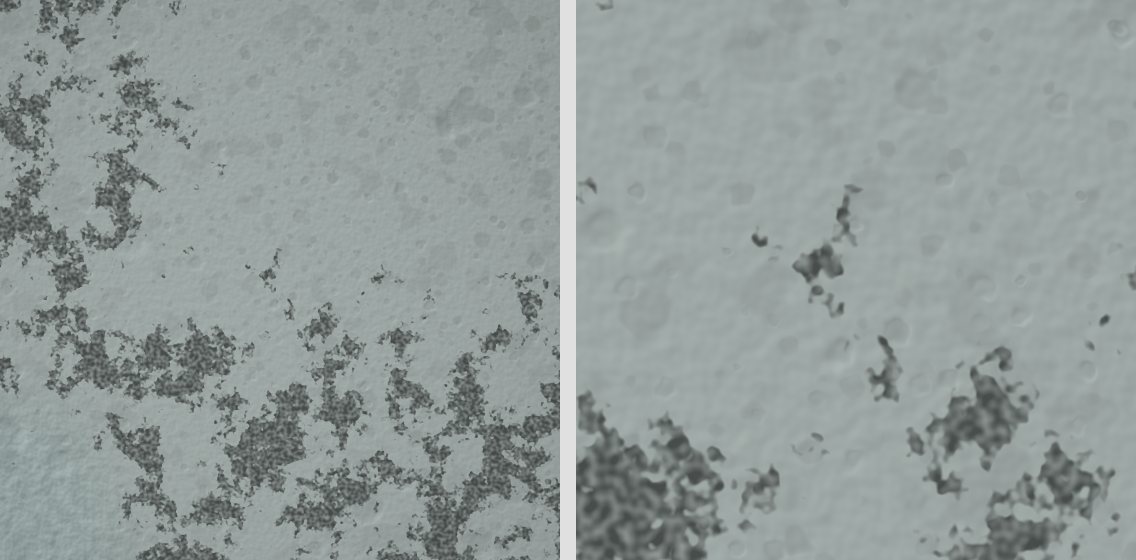
Left: the whole. Right: its middle third, enlarged.
This texture is drawn by a Shadertoy shader. Its source:

```glsl
#define FLOOR_COLOR vec3(0.618, 0.657, 0.647)
#define GRIT_DARK vec3(0.26, 0.28, 0.27)
#define GRIT_LIGHT vec3(0.49, 0.52, 0.51)
#define PATCH_SCALE 9.0
#define DENSE_LEVEL 0.09
#define OPEN_LEVEL 1.12
#define GRAIN_SCALE 150.0
#define STAIN_DEPTH 0.075
#define RIM_DEPTH 0.085
#define RELIEF 0.055
#define VIGNETTE 0.15
#define LIGHT_DIR vec2(-0.6, 0.8)

vec2 hash2(vec2 p) {
    vec3 q = fract(p.xyx * vec3(0.1031, 0.1030, 0.0973));
    q += dot(q, q.yzx + 33.33);
    return fract((q.xx + q.yz) * q.zy);
}

float cornerSlope(vec2 cell, vec2 offset) {
    float angle = 6.28318 * hash2(cell).x;
    return dot(vec2(cos(angle), sin(angle)), offset);
}

float gradientNoise(vec2 p) {
    vec2 i = floor(p), f = fract(p);
    vec2 u = f * f * f * (f * (f * 6.0 - 15.0) + 10.0);
    vec2 e = vec2(0.0, 1.0);
    return mix(mix(cornerSlope(i, f), cornerSlope(i + e.yx, f - e.yx), u.x),
               mix(cornerSlope(i + e.xy, f - e.xy), cornerSlope(i + 1.0, f - 1.0), u.x), u.y);
}

// Broad clumps that break into crumbs at their borders
float clumps(vec2 p) {
    float sum = 0.0, weight = 1.0;
    p = p * PATCH_SCALE + 17.3;
    for (int i = 0; i < 5; i++) {
        sum += weight * gradientNoise(p);
        p = mat2(0.8, 0.6, -0.6, 0.8) * p * 2.1 + 9.7;
        weight *= 0.73;
    }
    return sum;
}

float surfaceHeight(vec2 p) {
    return gradientNoise(p * 75.0) + 0.6 * gradientNoise(p * 145.0 + 5.0);
}

// x: flat stain cover, y: light and shade on the rims of pits
vec2 dimples(vec2 p, float scale, float density) {
    vec2 q = p * scale + scale;
    q += 0.16 * vec2(gradientNoise(q * 2.7), gradientNoise(q * 2.7 + 31.0));
    vec2 cell = floor(q), result = vec2(0.0);
    for (int j = -1; j <= 1; j++)
    for (int i = -1; i <= 1; i++) {
        vec2 id = cell + vec2(i, j);
        vec2 kind = hash2(id + 71.0);
        vec2 d = q - id - hash2(id);
        float r = mix(0.14, 0.42, kind.x * kind.x);
        float dist = length(d);
        float present = step(kind.y, density);
        float cover = present * (1.0 - smoothstep(r - 0.07, r + 0.07, dist));
        result.x = max(result.x, cover * mix(0.4, 1.0, fract(kind.x * 7.0)));
        float ring = (dist - r) / (0.3 * r);
        float strength = present * smoothstep(0.4, 1.0, fract(kind.y * 13.0));
        result.y -= strength * exp(-ring * ring) * dot(d, LIGHT_DIR) / max(dist, 0.01);
    }
    return result;
}

void mainImage(out vec4 fragColor, in vec2 fragCoord) {
    vec2 p = fragCoord / iResolution.y;

    // Wear gathers along the left and bottom, sparing the lower left corner
    float border = min(p.x - 0.2, p.y - 0.38) + 0.06 * gradientNoise(p * 4.0);
    float corner = 1.0 - smoothstep(0.16, 0.34, length(p * vec2(1.15, 0.9)));
    float level = mix(DENSE_LEVEL, OPEN_LEVEL, smoothstep(-0.08, 0.36, border));
    level += 0.9 * corner;
    float wear = smoothstep(-0.09, 0.13, clumps(p) - level);

    // Pale floor with stains and pits of several sizes
    vec2 marks = vec2(0.0);
    float scale = 15.0;
    for (int i = 0; i < 3; i++) {
        vec2 layer = dimples(p, scale, 0.38);
        marks = vec2(max(marks.x, layer.x), marks.y + layer.y);
        scale *= 1.9;
    }
    float smear = smoothstep(0.22, 0.4, gradientNoise(p * 13.0) + 0.5 * gradientNoise(p * 35.0));
    float stain = max(marks.x, 0.7 * smear) * mix(0.65, 1.0, smoothstep(0.0, 0.4, border));
    vec3 color = FLOOR_COLOR * (1.0 - STAIN_DEPTH * stain);
    color *= 1.0 + RIM_DEPTH * clamp(marks.y, -1.2, 1.2);

    // Fine embossed roughness
    vec2 stepToLight = 0.002 * LIGHT_DIR;
    float emboss = surfaceHeight(p - stepToLight) - surfaceHeight(p + stepToLight);
    color *= 1.0 + RELIEF * emboss * (1.0 + corner);
    color += corner * (vec3(-0.025, -0.005, 0.0) + 0.05 * gradientNoise(p * 38.0));

    // Exposed grit
    float grain = gradientNoise(p * GRAIN_SCALE) + 0.6 * gradientNoise(p * GRAIN_SCALE * 0.5 + 8.0);
    vec3 grit = mix(GRIT_DARK, GRIT_LIGHT, clamp(0.48 + 1.1 * grain, 0.0, 1.25));
    color = mix(color, grit, 0.94 * wear);

    // Uneven light over the whole
    vec2 fromCenter = p - vec2(0.42, 0.42);
    color *= 1.0 - VIGNETTE * dot(fromCenter, fromCenter);
    fragColor = vec4(clamp(color, 0.0, 1.0), 1.0);
}
```
